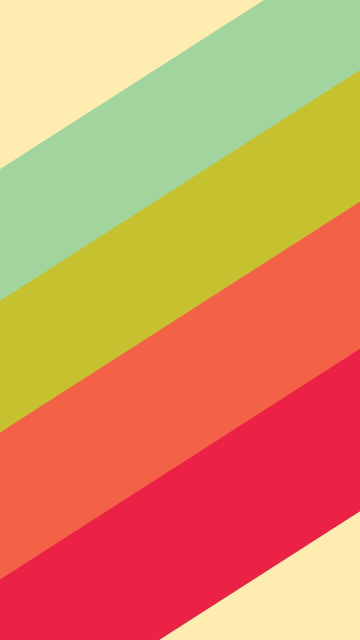
Write a WebGL 1 fragment shader that draws this background.

```glsl
precision highp float;
// Four broad diagonal bands, green to red, rising to the right across cream.

#define SLOPE 0.641       // rise of the bands per unit across
#define TOP_EDGE 0.7357   // height of the uppermost edge at the left side
#define BAND_WIDTH 0.2057 // vertical width of the two upper bands
#define WIDENING 0.0241   // extra width of each lower band
#define CREAM vec3(1.0, 0.925, 0.69)
#define GREEN vec3(0.635, 0.835, 0.62)
#define OLIVE vec3(0.777, 0.757, 0.18)
#define ORANGE vec3(0.953, 0.386, 0.28)
#define RED vec3(0.922, 0.13, 0.27)

uniform vec2 u_resolution;

// Bands are numbered from the top down; cream lies beyond the last one.
vec3 bandColor(int band) {
  if (band == 0) return GREEN;
  if (band == 1) return OLIVE;
  if (band == 2) return ORANGE;
  if (band == 3) return RED;
  return CREAM;
}

void main() {
  // Canvas height is one unit; height is measured along the slanted bands.
  vec2 p = gl_FragCoord.xy / u_resolution.y;
  float height = p.y - SLOPE * p.x;
  float halfPixel = 0.5 * length(vec2(SLOPE, 1.0)) / u_resolution.y;

  // Each colour covers everything below its upper edge.
  vec3 color = CREAM;
  float edge = TOP_EDGE;
  for (int band = 0; band < 5; band++) {
    float below = 1.0 - smoothstep(edge - halfPixel, edge + halfPixel, height);
    color = mix(color, bandColor(band), below);
    edge -= BAND_WIDTH + WIDENING * max(float(band) - 1.0, 0.0);
  }

  gl_FragColor = vec4(color, 1.0);
}
```
